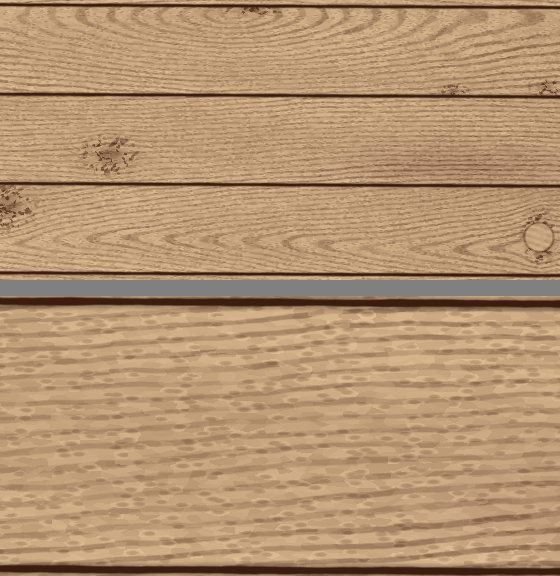
Top: the whole. Bottom: its middle third, enlarged.
This texture is drawn by a Shadertoy shader. Its source:

```glsl
// Weathered oak planks with flowing grain, knots, a round plug and dark seams.

float hash(vec2 p) {
    return fract(sin(dot(p, vec2(127.1, 311.7))) * 43758.5);
}

// Cellular noise: x = distance to the nearest point, y = random value of its cell
vec2 cells(vec2 p) {
    vec2 base = floor(p), best = vec2(9.0, 0.0);
    for (int j = -1; j <= 1; j++)
    for (int i = -1; i <= 1; i++) {
        vec2 c = base + vec2(i, j);
        float d = length(c + vec2(hash(c), hash(c + 57.3)) - p);
        if (d < best.x) best = vec2(d, hash(c + 19.7));
    }
    return best;
}

// Layered sines, roughly -1 to 1
float waves(vec2 p) {
    float sum = 0.0, amp = 0.5;
    for (int i = 0; i < 5; i++) {
        sum += amp * sin(p.x + 1.7 * sin(p.y * 1.3 + float(i)));
        p = mat2(1.6, 1.2, -1.2, 1.6) * p + 3.1;
        amp *= 0.55;
    }
    return sum;
}

// Vertical position in planks; the seams slope down slightly to the right
float plankCoord(vec2 p) {
    return (p.y + 0.005 * (p.x - 1.0) - 0.021) / 0.319;
}

// Growth field whose contours are the grain lines
float growth(vec2 p, float id) {
    float g = p.y + 0.025 * sin(2.2 * p.x + id);
    if (id == 2.0) {            // flattened rings around a heart
        vec2 d = p - vec2(0.83, 0.95);
        g = length(vec2(0.32 * d.x / (1.0 + 0.8 * abs(d.x)), d.y));
    } else if (id == 0.0) {     // nested arches pointing left
        float dy = p.y - 0.13 - 0.02 * sin(3.0 * p.x);
        g = sqrt(dy * dy + 0.0009) - 0.12 * p.x;
    }
    g += 0.010 * waves(vec2(2.5 * p.x, 7.0 * p.y) + 7.0 * id);
    return g + 0.002 * waves(vec2(22.0 * p.x, 30.0 * p.y));
}

void mainImage(out vec4 fragColor, in vec2 fragCoord) {
    vec2 p = fragCoord / iResolution.y;
    float pixel = 1.0 / iResolution.y;
    float v = plankCoord(p), id = floor(v);

    // Knots: centre and radii; each bends the grain of its own plank
    vec4 knots[6] = vec4[6](
        vec4(0.39, 0.445, 0.10, 0.07), vec4(1.925, 0.153, 0.06, 0.095),
        vec4(1.62, 0.677, 0.05, 0.02), vec4(1.95, 0.685, 0.06, 0.03),
        vec4(0.90, 0.965, 0.10, 0.02), vec4(0.03, 0.26, 0.10, 0.08));
    vec2 q = p;
    float knot = 0.0;
    for (int i = 0; i < 6; i++) {
        vec4 k = knots[i];
        if (floor(plankCoord(k.xy)) != id) continue;
        vec2 d = (p - k.xy) / k.zw;
        float w = exp(-dot(d, d));
        q.y -= 0.6 * w * (p.y - k.y);
        knot = max(knot, w);
    }

    // Grain lines, uneven in strength and broken into dashes
    float phase = 56.0 * growth(q, id);
    float soft = clamp(fwidth(phase), 0.05, 0.5);
    float offset = abs(fract(phase) - 0.5);
    float line = 1.0 - smoothstep(0.14 - 0.5 * soft, 0.2 + 0.6 * soft, offset);
    vec2 dash = cells(vec2(30.0 * p.x, 1.5 * phase));
    line *= 0.3 + 0.35 * hash(vec2(floor(phase), id)) + 0.5 * dash.y;

    // Broad mottling and fine pores
    vec2 pore = cells(vec2(55.0 * p.x, 150.0 * p.y));
    float mottle = waves(vec2(3.0 * p.x, 9.0 * p.y) + 4.0 * id);
    float tone = 0.91 + 0.08 * mottle + 0.24 * (pore.y - 0.5);
    tone -= 0.44 * line * (0.8 + 0.35 * mottle);
    tone -= 0.3 * step(0.75, pore.y) * (1.0 - smoothstep(0.2, 0.6, pore.x));
    float stain = exp(-dot((p - vec2(1.6, 0.41)) * vec2(2.5, 14.0), (p - vec2(1.6, 0.41)) * vec2(2.5, 14.0)));
    tone -= 0.18 * stain + 0.07 * smoothstep(1.2, 2.0, p.x);
    tone += 0.12 * exp(-18.0 * fract(v));

    // Dark ragged flecks and hearts of the knots
    vec2 fleck = cells(vec2(60.0, 75.0) * p + 1.5 * waves(20.0 * p));
    tone -= 0.6 * smoothstep(0.15, 0.6, knot) * step(0.6, fleck.y) * (1.0 - smoothstep(0.3, 0.65, fleck.x));
    tone -= 0.3 * smoothstep(0.7, 1.0, knot) + 0.1 * knot;

    // Round plug with its own faint slanted grain
    vec2 c = p - vec2(1.925, 0.153);
    float rim = length(c) - 0.052;
    float plugTone = 0.82 + 0.07 * sin(260.0 * c.y + 90.0 * c.x) + 0.14 * (pore.y - 0.5);
    tone = mix(tone, plugTone, 1.0 - smoothstep(-pixel, pixel, rim));
    tone -= 0.4 * (1.0 - smoothstep(0.001, 0.003 + pixel, abs(rim)));

    vec3 wood = mix(vec3(0.42, 0.28, 0.19), vec3(0.84, 0.71, 0.55), clamp(tone, -0.1, 1.12));
    wood = mix(wood, wood * vec3(0.98, 0.95, 0.98), stain);

    // Seams with slightly worn edges
    float gap = abs(fract(v + 0.5) - 0.5) * 0.319 + 0.0008 * waves(vec2(30.0 * p.x, id));
    wood *= 1.0 - 0.25 * (1.0 - smoothstep(0.004, 0.012, gap));
    float seam = 1.0 - smoothstep(0.0035 - 0.5 * pixel, 0.0045 + pixel, gap);
    fragColor = vec4(mix(wood, vec3(0.23, 0.11, 0.06), seam), 1.0);
}
```
